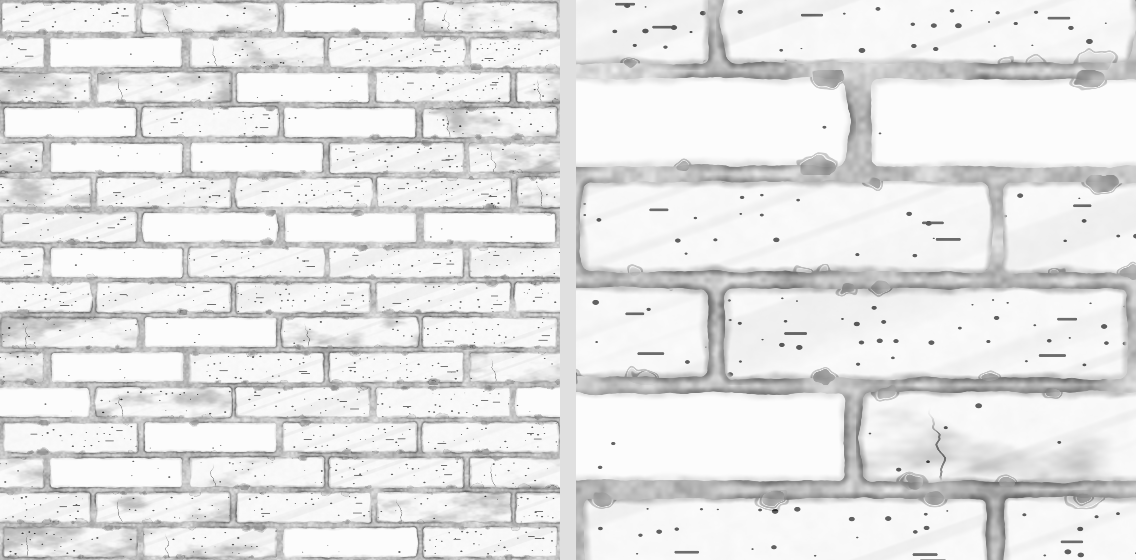
Left, the full canvas; right, a detail of the centre.
Reproduce this texture procedurally as a WebGL 1 fragment shader.

```glsl
precision highp float;

uniform vec2 u_resolution;

#define ROWS 16.0
#define COLUMNS 4.0
#define SHIFT_CYCLE 3.0
#define SIDE_JOINT 0.17
#define BED_JOINT 0.145
#define EDGE_WOBBLE 0.055
#define FACE_GREY 0.987
#define MORTAR_GREY 0.765
#define CHIP_GREY 0.60
#define SPECK_GRID 5.5
#define SPOTTED_FROM 0.30
#define GRIMY_FROM 0.74

float hash(vec2 p) {
  return fract(sin(dot(p, vec2(127.1, 311.7))) * 43758.5453);
}

vec2 hash2(vec2 p) {
  return vec2(hash(p), hash(p + 37.3));
}

float noise(vec2 p) {
  vec2 i = floor(p), f = fract(p);
  f = f * f * (3.0 - 2.0 * f);
  return mix(mix(hash(i), hash(i + vec2(1.0, 0.0)), f.x),
             mix(hash(i + vec2(0.0, 1.0)), hash(i + 1.0), f.x), f.y);
}

float fbm(vec2 p) {
  float sum = 0.0, weight = 0.533;
  for (int i = 0; i < 4; i++) {
    sum += weight * noise(p);
    p = p * 2.03 + 17.1;
    weight *= 0.5;
  }
  return sum;
}

// Coverage of a shape from its distance, softened over one pixel
float cover(float d) {
  float halfPixel = 0.5 * ROWS / min(u_resolution.x, u_resolution.y);
  return 1.0 - smoothstep(-halfPixel, halfPixel, d);
}

float roundedBox(vec2 q, vec2 halfSize, float radius) {
  vec2 e = abs(q) - halfSize + radius;
  return length(max(e, 0.0)) + min(max(e.x, e.y), 0.0) - radius;
}

// Worn brick outline; a few bricks bulge at the ends and pinch the joint
float brickDistance(vec2 q, vec2 p, vec2 id, float worn, float aspect) {
  vec2 halfSize = 0.5 * vec2(aspect - SIDE_JOINT, 1.0 - BED_JOINT);
  halfSize -= vec2(0.04, 0.012) * (1.0 - worn);
  halfSize.x += 0.07 * step(0.8, hash(id + 5.7)) * (1.0 - 2.0 * abs(q.y));
  q -= (hash2(id + 9.1) - 0.5) * vec2(0.05, 0.025);
  q.y -= 0.010 * (hash(id + 2.9) - 0.5) * q.x;
  return roundedBox(q, halfSize, 0.07) + EDGE_WOBBLE * (fbm(p * 4.5) - 0.5);
}

// Chips along the long edges: x is the filled part, y the thin curved outline
vec2 chips(vec2 q, vec2 p, vec2 id, float worn) {
  vec2 mark = vec2(0.0);
  for (int i = 0; i < 7; i++) {
    vec2 seed = id + float(i) * 7.31;
    vec2 r = hash2(seed);
    float side = hash(seed + 3.3) < 0.6 ? 1.0 : -1.0;
    vec2 size = mix(vec2(0.05, 0.035), vec2(0.16, 0.10), r.y * r.y);
    vec2 center = vec2(3.5 * (r.x - 0.5), side * 0.425);
    float d = (length((q - center) / size) - 1.0) * size.y;
    d += 0.05 * (noise(p * 14.0) - 0.5);
    float present = step(hash(seed + 8.8), 0.25 + 0.55 * worn);
    float hollow = step(0.65, hash(seed + 6.1));
    mark.x = max(mark.x, present * (1.0 - 0.7 * hollow) * cover(d));
    mark.y = max(mark.y, present * cover(abs(d - 0.015) - 0.008));
  }
  return mark;
}

// Pin holes, short scratches and a hairline crack
float blemishes(vec2 q, vec2 id, float spotted, float grimy) {
  vec2 cell = floor(q * SPECK_GRID);
  vec2 seed = cell + id * 31.7;
  vec2 local = (fract(q * SPECK_GRID) - 0.2 - 0.6 * hash2(seed)) / SPECK_GRID;
  float radius = mix(0.006, 0.024, hash(seed + 4.4));
  float present = step(hash(seed + 1.9), 0.05 + 0.25 * spotted + 0.12 * grimy);
  float mark = present * 0.6 * cover(length(local * vec2(0.75, 1.0)) - radius);
  for (int i = 0; i < 3; i++) {
    vec2 r = hash2(id + float(i) * 4.7 + 60.0);
    vec2 s = q - vec2(1.1 + 0.5 * r.x - 2.5 * step(1.5, float(i)), 0.5 * (r.y - 0.5));
    s.x = max(abs(s.x) - 0.07 - 0.05 * r.y, 0.0);
    mark = max(mark, 0.55 * spotted * cover(length(s) - 0.013));
  }
  float path = 0.22 * (fbm(vec2(q.y * 5.0, id.x + id.y * 3.0)) - 0.5) + 0.15 * q.y;
  float crack = cover(abs(q.x + 1.25 - path) - 0.010) * smoothstep(-0.3, 0.05, q.y);
  return max(mark, 0.4 * grimy * crack);
}

void main() {
  // Brick cell: each row slides by a third of a brick
  vec2 uv = gl_FragCoord.xy / u_resolution;
  vec2 p = vec2(uv.x, 1.0 - uv.y) * ROWS;
  float aspect = ROWS / COLUMNS;
  float row = floor(p.y);
  float along = p.x / aspect - mod(row, SHIFT_CYCLE) / SHIFT_CYCLE;
  vec2 id = vec2(mod(floor(along), COLUMNS), row);
  vec2 q = (vec2(fract(along), fract(p.y)) - 0.5) * vec2(aspect, 1.0);

  // Clean, spotted or grimy brick
  float kind = hash(id + 0.5);
  float grimy = step(GRIMY_FROM, kind);
  float spotted = step(SPOTTED_FROM, kind) - grimy;
  float worn = spotted + grimy;
  float d = brickDistance(q, p, id, worn, aspect);

  // Mortar with dark contact lines
  float mortar = MORTAR_GREY + 0.30 * (fbm(p * 3.0) - 0.5) + 0.12 * (noise(p * 17.0) - 0.5);
  float contact = 1.0 - smoothstep(0.0, 0.075, d);
  mortar -= 0.26 * contact * smoothstep(0.25, 0.75, noise(p * 1.7 + 40.0));

  // Face with soft edge dirt, smudges and faint slanted strokes
  float face = FACE_GREY - 0.025 * worn * fbm(p * 9.0);
  float edgeDirt = 1.0 - smoothstep(0.0, 0.03 + 0.07 * noise(p * 2.6), -d);
  face -= (0.10 + 0.10 * worn) * edgeDirt * (0.4 + noise(p * 8.0));
  face -= 0.24 * grimy * smoothstep(0.45, 0.85, fbm(q * vec2(1.1, 2.2) + id * 5.3));
  float stroke = noise(vec2((q.y + 0.35 * q.x) * 7.0, id.x + id.y * 2.0));
  face -= 0.035 * worn * smoothstep(0.6, 0.9, stroke);
  face -= blemishes(q, id, spotted, grimy) * smoothstep(0.0, 0.06, -d);

  // Chipped edges over both
  float grey = mix(mortar, face, cover(d));
  vec2 chip = chips(q, p, id, worn);
  grey = mix(grey, CHIP_GREY + 0.25 * (noise(p * 11.0) - 0.5), 0.8 * chip.x);
  grey -= 0.20 * chip.y * cover(d);
  gl_FragColor = vec4(vec3(clamp(grey, 0.0, 1.0)), 1.0);
}
```
